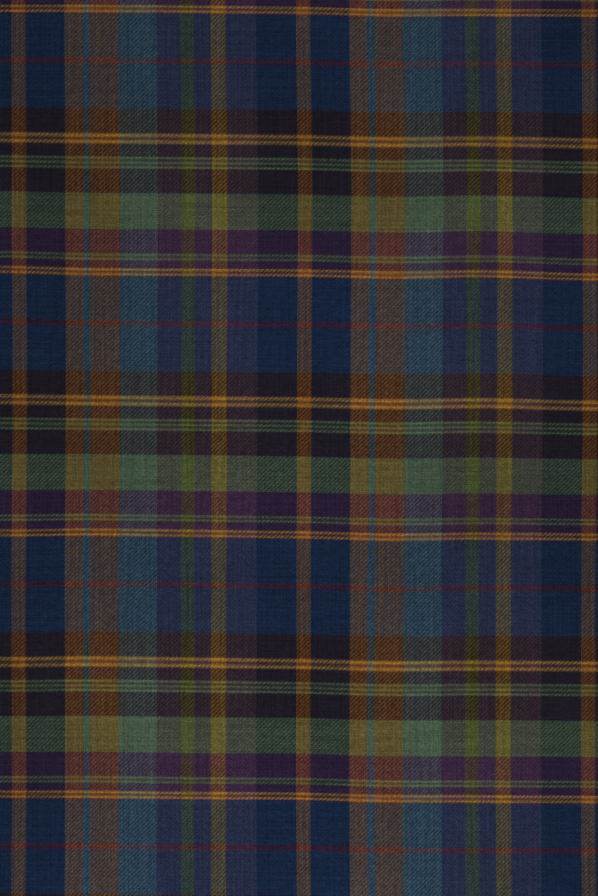
A WebGL 1 fragment shader for this texture:

```glsl
precision highp float;
// Dark madras plaid: coloured warp and weft stripes crossing in a fine twill weave.

uniform vec2 u_resolution;

#define CLOTH_WIDTH 512.0   // cloth units across the canvas
#define WARP_REPEAT 244.0   // width of one stripe sequence
#define WEFT_REPEAT 224.4   // height of one band sequence
#define WARP_START 10.0
#define WEFT_START 13.5
#define TILT 0.010          // droop of the weft toward the right
#define THREAD 0.92         // width of one thread
#define TWILL 0.17          // contrast of the diagonal weave
#define STREAKS 0.30        // variation between threads
#define SOFTNESS 0.9        // blur of the stripe edges
#define SAMPLES 3           // samples per pixel along each axis

const float TAU = 6.28319;

float hash(vec2 p) {
  return fract(sin(dot(p, vec2(127.1, 311.7))) * 43758.5453);
}

float noise(vec2 p) {
  vec2 i = floor(p), f = fract(p);
  f = f * f * (3.0 - 2.0 * f);
  return mix(mix(hash(i), hash(i + vec2(1.0, 0.0)), f.x),
             mix(hash(i + vec2(0.0, 1.0)), hash(i + vec2(1.0, 1.0)), f.x), f.y);
}

// Solid stripe from a to b
float stripe(float t, float a, float b) {
  return smoothstep(a - SOFTNESS, a + SOFTNESS, t)
       - smoothstep(b - SOFTNESS, b + SOFTNESS, t);
}

// Stripe made of n separate fine lines
float lines(float t, float a, float b, float n) {
  float ridge = 0.5 - 0.5 * cos(TAU * n * (t - a) / (b - a));
  return stripe(t, a + 0.6, b - 0.6) * mix(0.28, 1.0, ridge);
}

// Vertical thread colours
vec3 warpColour(float x) {
  float t = mod(x - WARP_START, WARP_REPEAT);
  vec3 navy = vec3(0.085, 0.115, 0.18);
  vec3 orange = vec3(0.43, 0.265, 0.12);
  vec3 teal = vec3(0.235, 0.31, 0.315);
  vec3 violet = vec3(0.20, 0.175, 0.24);
  vec3 green = vec3(0.25, 0.27, 0.13);
  vec3 gold = vec3(0.43, 0.325, 0.13);

  vec3 c = mix(navy, teal, stripe(t, 46.0, 125.0));
  c = mix(c, violet, stripe(t, 125.0, 210.0));
  float rust = stripe(t, 0.0, 12.5) + stripe(t, 46.0, 61.0) + stripe(t, 67.5, 92.0);
  c = mix(c, orange, rust * (0.90 + 0.10 * cos(TAU * t / 4.6)));
  c = mix(c, green, stripe(t, 145.0, 156.5));
  return mix(c, gold, stripe(t, 171.0, 184.0));
}

// Horizontal thread colours, measured downward
vec3 weftColour(float y) {
  float t = mod(y - WEFT_START, WEFT_REPEAT);
  vec3 blue = vec3(0.085, 0.15, 0.255);
  vec3 black = vec3(0.135, 0.085, 0.085);
  vec3 green = vec3(0.265, 0.315, 0.19);
  vec3 purple = vec3(0.20, 0.10, 0.19);
  vec3 red = vec3(0.28, 0.085, 0.14);
  vec3 gold = vec3(0.62, 0.42, 0.155);
  vec3 sage = vec3(0.31, 0.37, 0.21);

  vec3 c = mix(blue, black, stripe(t, 81.0, 153.0));
  c = mix(c, green, stripe(t, 153.0, 184.0));
  c = mix(c, purple, stripe(t, 184.0, 230.0));
  c = mix(c, red, 0.75 * stripe(t, 37.5, 42.5));
  c = mix(c, sage, lines(t, 121.0, 133.0, 3.0) + lines(t, 203.5, 211.0, 2.0));
  return mix(c, gold, lines(t, 101.0, 112.0, 2.0) + lines(t, 216.0, 224.3, 2.0));
}

vec3 cloth(vec2 p) {
  // Uneven lie of the cloth
  vec2 q = p;
  q.x += 2.0 * (noise(p * vec2(0.004, 0.006) + 7.0) - 0.5);
  q.y -= TILT * (p.x - 0.5 * CLOTH_WIDTH);
  q.y += 2.0 * (noise(p * vec2(0.012, 0.004) + 31.0) - 0.5);

  // Thread by thread streaks in each direction
  vec2 thread = q / THREAD;
  float warpStreak = noise(vec2(thread.x, q.y * 0.03) + 50.0) - 0.5;
  float weftStreak = noise(vec2(q.x * 0.03, thread.y) + 90.0) - 0.5;
  vec3 warp = warpColour(q.x) * (1.0 + STREAKS * warpStreak);
  vec3 weft = weftColour(q.y) * (1.0 + STREAKS * weftStreak);

  // Two-over-two twill decides which thread lies on top
  float over = 0.48 + TWILL * sin(TAU * (thread.x + thread.y) / 4.0);
  over += 0.20 * (noise(thread * 0.8 + 13.0) - 0.5);
  vec3 c = mix(weft, warp, clamp(over, 0.0, 1.0));

  // Fibre grain, faded patches and rare pale slubs
  c *= 0.86 + 0.28 * noise(thread * 0.9 + 170.0);
  c *= 0.95 + 0.10 * noise(p * 0.012 + 3.0);
  float slub = smoothstep(0.98, 1.0, noise(q * vec2(0.22, 0.5) + 210.0));
  return c + 0.07 * slub * vec3(0.9, 0.9, 0.7);
}

void main() {
  vec3 c = vec3(0.0);
  for (int j = 0; j < SAMPLES; j++) {
    for (int i = 0; i < SAMPLES; i++) {
      vec2 shift = (vec2(float(i), float(j)) + 0.5) / float(SAMPLES) - 0.5;
      vec2 p = gl_FragCoord.xy + shift;
      p.y = u_resolution.y - p.y;
      c += cloth(p * CLOTH_WIDTH / u_resolution.x);
    }
  }
  c /= float(SAMPLES * SAMPLES);

  // Light falls off toward the top and the sides
  vec2 uv = gl_FragCoord.xy / u_resolution;
  float light = 1.07 - 0.10 * uv.y - 0.25 * pow(uv.x - 0.5, 2.0);
  gl_FragColor = vec4(c * light, 1.0);
}
```
